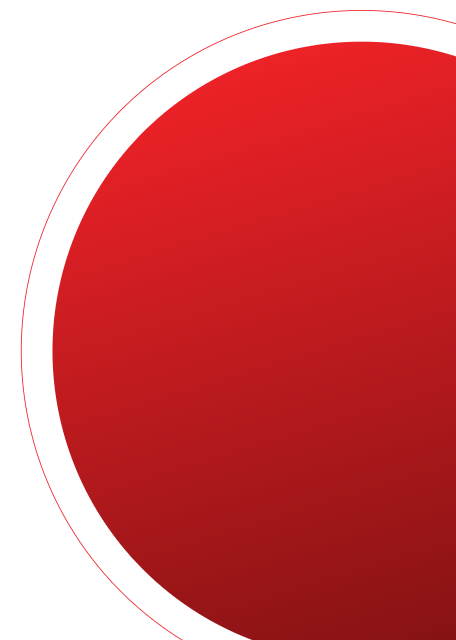
Give the GLSL for this background, as a WebGL 1 fragment shader.

```glsl
precision highp float;
// A large red disc, cropped by the right and bottom edges of a white page,
// with a thin concentric ring around it. Both come from circle distances;
// the disc is shaded by a slightly tilted linear gradient across its diameter.

uniform vec2 u_resolution;

const vec3 PAPER = vec3(1.0);
const vec3 BRIGHT_RED = vec3(0.929, 0.133, 0.153);
const vec3 DARK_RED = vec3(0.522, 0.071, 0.078);

// Lengths are fractions of the canvas height; centre x suits a 364:512 page.
const vec2 CENTRE = vec2(0.5651, 0.4518);
const float DISC_RADIUS = 0.4831;
const float RING_RADIUS = 0.5319;
const float RING_WIDTH = 0.0013;
const float GRADIENT_TILT = 0.295;

// Antialiased coverage of a filled circle, with offset measured from its centre
float discCoverage(vec2 offset, float radius, float pixel) {
  return clamp(0.5 + (radius - length(offset)) / pixel, 0.0, 1.0);
}

// A ring is the difference of two discs, so sub-pixel widths keep their weight
float ringCoverage(vec2 offset, float radius, float width, float pixel) {
  return discCoverage(offset, radius + 0.5 * width, pixel)
       - discCoverage(offset, radius - 0.5 * width, pixel);
}

// Linear gradient running down and to the right over the disc's diameter
vec3 discShade(vec2 offset, float radius, float tilt) {
  vec2 direction = vec2(sin(tilt), -cos(tilt));
  float t = 0.5 + 0.5 * dot(offset, direction) / radius;
  return mix(BRIGHT_RED, DARK_RED, clamp(t, 0.0, 1.0));
}

void main() {
  float pixel = 1.0 / u_resolution.y;
  vec2 offset = gl_FragCoord.xy * pixel - CENTRE;

  vec3 color = PAPER;
  color = mix(color, BRIGHT_RED, ringCoverage(offset, RING_RADIUS, RING_WIDTH, pixel));
  color = mix(color, discShade(offset, DISC_RADIUS, GRADIENT_TILT),
              discCoverage(offset, DISC_RADIUS, pixel));

  gl_FragColor = vec4(color, 1.0);
}
```
